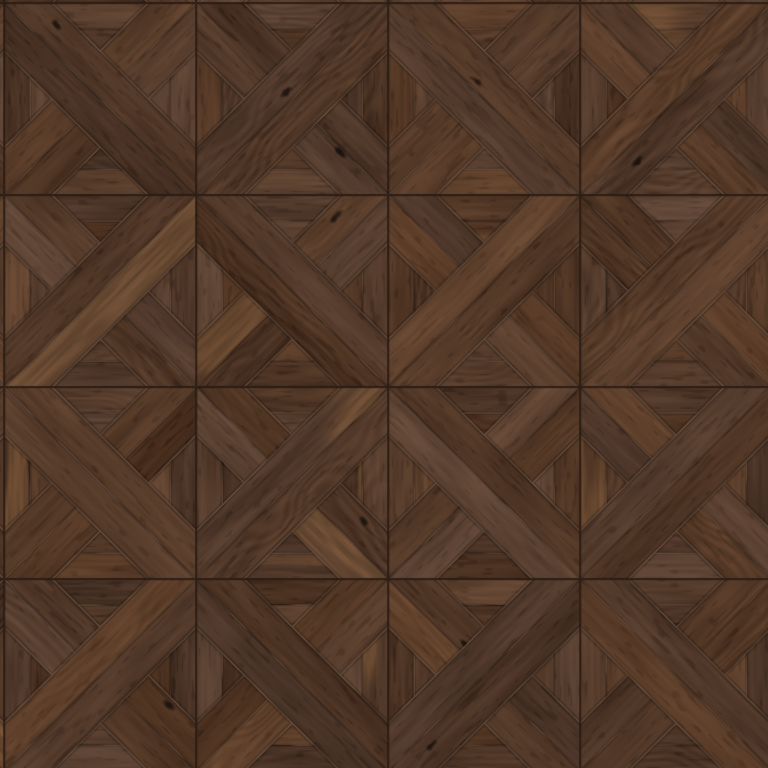
Reproduce this texture procedurally as a Shadertoy shader.

```glsl
// Dark walnut parquet: four by four square panels, each with a twin-plank diagonal
// laid over an interrupted cross diagonal, and two-board triangles on the sides.
// Each plank gets its own hashed tone, grain, knots and pale sapwood.

const float PANELS = 4.0;
const vec2 PANEL_OFFSET = vec2(0.0055, -0.004);
const float BAND_HALF = 0.1768;     // half width of a diagonal band, in panels
const float BOARD_DEPTH = 0.135;    // depth of the outer triangle board

const vec3 DARK_WOOD = vec3(0.23, 0.153, 0.108);
const vec3 LIGHT_WOOD = vec3(0.425, 0.312, 0.24);
const vec3 SAPWOOD = vec3(0.47, 0.33, 0.215);
const vec3 JOINT_TAN = vec3(0.45, 0.34, 0.265);
const vec3 SEAM_DARK = vec3(0.15, 0.10, 0.075);

struct Plank {
    vec2 grain;   // x along the fibres, y across them
    float id;     // number of the plank within its panel
    float edge;   // distance to the pale outer joint
    float split;  // distance to the fainter inner joint
};

float hash(vec2 p) {
    vec3 q = fract(p.xyx * vec3(0.1031, 0.1030, 0.0973));
    q += dot(q, q.yzx + 33.33);
    return fract((q.x + q.y) * q.z);
}

float noise(vec2 p) {
    vec2 i = floor(p), f = fract(p);
    f = f * f * (3.0 - 2.0 * f);
    return mix(mix(hash(i), hash(i + vec2(1, 0)), f.x),
               mix(hash(i + vec2(0, 1)), hash(i + vec2(1, 1)), f.x), f.y);
}

// Soft line coverage at distance d from its centre
float line(float d, float halfWidth, float soft) {
    return 1.0 - smoothstep(halfWidth - soft, halfWidth + soft, abs(d));
}

// Find the plank under a centred panel position; main diagonal is x = y
Plank findPlank(vec2 p) {
    float u = (p.x + p.y) * 0.7071, v = (p.x - p.y) * 0.7071;
    float mainEdge = abs(v) - BAND_HALF, crossEdge = abs(u) - BAND_HALF;
    if (mainEdge < 0.0)
        return Plank(vec2(u, v), 1.0 + step(0.0, v), -mainEdge, abs(v));
    if (crossEdge < 0.0)
        return Plank(vec2(v, u), 3.0 + step(0.0, u) + 2.0 * step(0.0, v),
                     min(mainEdge, -crossEdge), abs(u));
    bool upright = abs(p.x) > abs(p.y);
    vec2 g = upright ? p.yx : p;
    float depth = 0.5 - abs(g.y);
    float id = 7.0 + step(BOARD_DEPTH, depth) + 2.0 * step(0.0, g.y) + (upright ? 4.0 : 0.0);
    return Plank(g, id, min(mainEdge, crossEdge), abs(depth - BOARD_DEPTH));
}

// Fibres, growth rings, pores and knots of one plank
vec3 woodColor(vec2 g, vec2 seed) {
    float tone = hash(seed), warmth = hash(seed + 17.3), figure = hash(seed + 41.7);
    vec2 q = g + 60.0 * vec2(tone, warmth);
    float fibre = noise(q * vec2(6.0, 62.0)) - 0.5;
    float streak = noise(q * vec2(2.0, 15.0)) - 0.5;
    float cloud = noise(q * vec2(3.5, 6.0)) - 0.5;
    float rings = sin(q.y * 110.0 + 20.0 * noise(q * vec2(3.5, 8.0)));
    float t = 0.48 + 0.46 * (tone - 0.5) + 0.26 * fibre + 0.28 * streak + 0.2 * cloud;
    t += 0.1 * rings * smoothstep(0.55, 0.9, figure);
    t -= 0.22 * smoothstep(0.72, 0.92, noise(q * vec2(14.0, 75.0) + 9.0));

    vec3 color = mix(DARK_WOOD, LIGHT_WOOD, clamp(t, -0.2, 1.1));
    color *= mix(vec3(0.99, 1.0, 1.03), vec3(1.05, 0.98, 0.86), warmth);

    // Pale sapwood on a few planks
    float sap = step(0.91, hash(seed + 73.1)) * smoothstep(0.4, 0.65, noise(q * vec2(1.5, 12.0)));
    color = mix(color, SAPWOOD * (0.95 + 0.3 * fibre), 0.7 * sap);

    // Small stretched knots
    vec2 knot = vec2(hash(seed + 5.9) - 0.5, (hash(seed + 8.2) - 0.5) * 0.3);
    float d = length((g - knot) * vec2(0.45, 1.0)) + 0.012 * (noise(q * 40.0) - 0.5);
    float hasKnot = step(0.62, hash(seed + 29.4));
    return color * (1.0 - 0.6 * hasKnot * (1.0 - smoothstep(0.004, 0.022, d)));
}

vec3 parquet(vec2 uv, float soft) {
    vec2 p = (uv - PANEL_OFFSET) * PANELS;
    vec2 panel = floor(p);
    vec2 local = p - panel - 0.5;

    // Diagonals alternate, apart from one panel laid the other way round
    bool turned = mod(panel.x + panel.y, 2.0) > 0.5 && panel != vec2(3, 2);
    vec2 laid = turned ? vec2(-local.x, local.y) : local;
    Plank plank = findPlank(laid);
    vec2 seed = panel * vec2(19.0, 31.0) + vec2(plank.id * 7.0, plank.id * 3.0) + 100.0;
    vec3 color = woodColor(plank.grain, seed);

    // Joints: a dark hairline under a worn pale filler
    float wear = noise(p * 9.0);
    color *= 1.0 - 0.22 * line(plank.edge, 0.012, soft + 0.006);
    color = mix(color, JOINT_TAN, line(plank.edge, 0.0035, soft) * mix(0.25, 0.85, wear));
    color *= 1.0 - 0.2 * line(plank.split, 0.007, soft);
    color = mix(color, JOINT_TAN, line(plank.split, 0.003, soft) * 0.65 * smoothstep(0.3, 0.8, wear));

    // Dark seams between panels
    float seam = 0.5 - max(abs(local.x), abs(local.y));
    return mix(color, SEAM_DARK, 0.8 * line(seam, 0.006, soft));
}

void mainImage(out vec4 fragColor, in vec2 fragCoord) {
    float soft = 0.5 * PANELS / iResolution.y;
    vec3 sum = vec3(0.0);
    for (int i = 0; i < 4; i++) {
        vec2 shift = vec2(i % 2, i / 2) * 0.5 - 0.25;
        sum += parquet((fragCoord + shift) / iResolution.xy, soft);
    }
    fragColor = vec4(sum * 0.25, 1.0);
}
```
